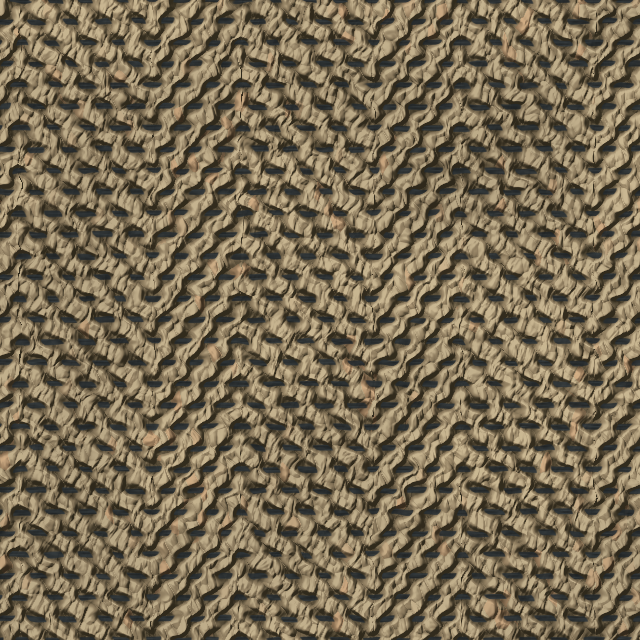
Write a WebGL 1 fragment shader that draws this texture.

```glsl
precision highp float;
// Coarse herringbone cloth: uneven zigzag ribs of twisted tan yarn over thin
// dark weft threads. A height field of ribs, yarn lumps and fibres is lit
// from the upper left; the weft shows only inside the gaps between ribs.

uniform vec2 u_resolution;

const float RIBS = 15.0;         // ribs up the canvas
const float ZIG_WIDTH = 0.345;   // one full zigzag
const float ZIG_START = 0.032;   // first peak
const float FALL_PART = 0.6;     // falling share of a zigzag
const float FALL_RIBS = 4.0;
const float RISE_RIBS = 3.0;
const float PLIES = 105.0;       // yarn lumps across the canvas
const float TAU = 6.2831853;

const vec3 SHADOW = vec3(0.19, 0.165, 0.11);
const vec3 YARN = vec3(0.56, 0.49, 0.375);
const vec3 YARN_LIGHT = vec3(0.76, 0.69, 0.55);
const vec3 RUST = vec3(0.60, 0.41, 0.28);
const vec3 WEFT = vec3(0.15, 0.175, 0.19);

float hash(vec2 p) {
  return fract(sin(dot(p, vec2(127.1, 311.7))) * 43758.5453);
}

float noise(vec2 p) {
  vec2 i = floor(p), f = fract(p);
  f = f * f * (3.0 - 2.0 * f);
  float low = mix(hash(i), hash(i + vec2(1.0, 0.0)), f.x);
  float high = mix(hash(i + vec2(0.0, 1.0)), hash(i + vec2(1.0, 1.0)), f.x);
  return mix(low, high, f.y);
}

// Rib offset at x, and the direction of the rib there (-1 falls, 1 rises).
vec2 zigzag(float x) {
  float u = (x - ZIG_START) / ZIG_WIDTH;
  float k = floor(u), f = u - k;
  float drop = min(f / FALL_PART, 1.0) * FALL_RIBS;
  float climb = max(f - FALL_PART, 0.0) / (1.0 - FALL_PART) * RISE_RIBS;
  return vec2(k * (RISE_RIBS - FALL_RIBS) - drop + climb,
              f < FALL_PART ? -1.0 : 1.0);
}

// Rounded lumps on a jittered grid: height and a random tone per lump.
vec2 lumps(vec2 p) {
  vec2 base = floor(p);
  float nearest = 4.0, tone = 0.0;
  for (int j = -1; j <= 1; j++) {
    for (int i = -1; i <= 1; i++) {
      vec2 cell = base + vec2(float(i), float(j));
      vec2 jitter = vec2(hash(cell), hash(cell + 41.3));
      vec2 d = cell + 0.5 + 0.6 * (jitter - 0.5) - p;
      float dist = dot(d, d);
      if (dist < nearest) {
        nearest = dist;
        tone = hash(cell + 17.9);
      }
    }
  }
  return vec2(1.0 - min(nearest * 1.7, 1.0), tone);
}

// Height, lump tone, rib cover and weft row wave at a point.
vec4 cloth(vec2 p) {
  vec2 wobble = vec2(noise(p * 45.0), noise(p * 45.0 + 7.3)) - 0.5;
  vec2 q = p + 0.010 * wobble;
  vec2 zig = zigzag(q.x);
  float v = q.y * RIBS - zig.x;
  float across = fract(v) - 0.5;

  // Gaps open widest where a weft row passes; worn areas close them.
  float row = cos(TAU * 2.0 * RIBS * (p.y + 0.004 * wobble.y));
  float worn = noise(p * 11.0) - 0.5;
  float edge = 2.0 * abs(across) + 0.22 * row - 0.22 * worn;
  float rib = 1.0 - smoothstep(0.35, 0.98, edge);

  // Twisted plies lean across the rib, with fine fibres on top.
  vec2 ply = lumps(vec2(q.x * PLIES + 2.0 * zig.y * across, v * 2.0));
  float fibre = noise(vec2(q.x * 300.0 + zig.y * q.y * 90.0, q.y * 150.0));
  float height = rib * (0.45 + 0.55 * ply.x) + 0.16 * fibre;
  return vec4(height, ply.y, rib, row);
}

void main() {
  vec2 p = gl_FragCoord.xy / u_resolution;
  float step1 = 0.0016;
  vec4 c = cloth(p);

  // Relief lighting
  float dx = cloth(p + vec2(step1, 0.0)).x - c.x;
  float dy = cloth(p + vec2(0.0, step1)).x - c.x;
  vec3 normal = normalize(vec3(vec2(-dx, -dy) * 0.010 / step1, 1.0));
  float light = max(dot(normal, normalize(vec3(-0.45, 0.5, 0.74))), 0.0);
  float shade = light * (0.36 + 0.72 * c.x) + 0.12 * (c.y - 0.5);
  shade += 0.10 * (noise(p * 190.0) - 0.5);

  // Yarn colour, with a few rusty lumps
  vec3 color = mix(SHADOW, YARN, smoothstep(0.08, 0.58, shade));
  color = mix(color, YARN_LIGHT, smoothstep(0.52, 0.95, shade));
  color = mix(color, RUST * (0.4 + shade), 0.35 * smoothstep(0.93, 1.0, c.y));
  color *= 0.95 + 0.10 * noise(p * 7.0 + 3.1);

  // Weft dashes in the gaps
  float dash = smoothstep(0.5, 0.85, c.w) * (1.0 - smoothstep(0.12, 0.4, c.z));
  float sheen = 0.75 + 0.5 * noise(p * vec2(60.0, 420.0));
  color = mix(color, WEFT * sheen, 0.9 * dash);

  gl_FragColor = vec4(color, 1.0);
}
```
